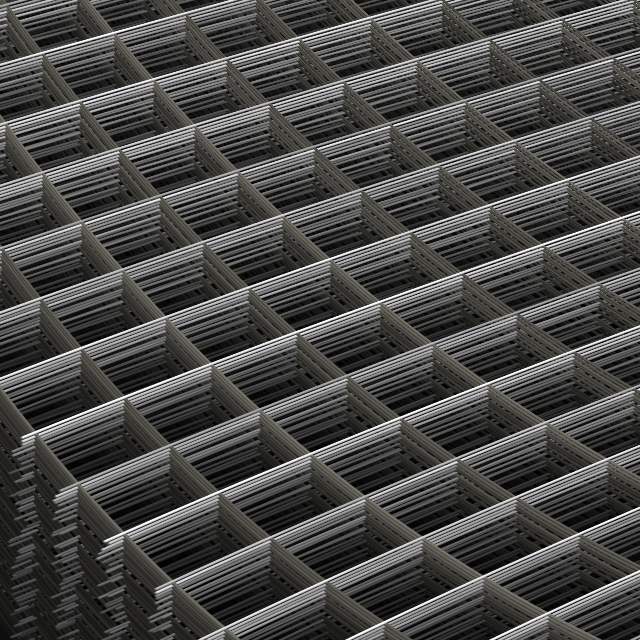
This pattern is drawn by a WebGL 2 fragment shader. Its source:

```glsl
#version 300 es
precision highp float;
// Stacked sheets of welded steel mesh, seen obliquely from above one corner.

uniform vec2 u_resolution;
out vec4 fragColor;

const int LAYERS = 64;
const float VIEW_SIZE = 7.68;       // canvas side in scene units
const float LAYER_GAP = 0.045;      // visible drop from sheet to sheet
const float SHEET_EDGE = -3.0;      // last cross wire on the left
const vec3 BRIGHT_STEEL = vec3(0.90, 0.90, 0.91);
const vec3 DULL_STEEL = vec3(0.43, 0.42, 0.385);
const vec3 GAP_COLOR = vec3(0.055, 0.056, 0.058);

float hash(vec2 p) {
    p = fract(p * vec2(0.1031, 0.1137));
    p += dot(p, p.yx + 33.33);
    return fract((p.x + p.y) * p.x * 43.7 + p.y * 17.3);
}

// Scene position to mesh coordinates: x counts cross wires, y long wires.
vec2 meshCoord(vec2 p) {
    vec3 q = vec3(p.x * p.x, p.x * p.y, p.y * p.y);
    return vec2(dot(p, vec2(0.702, -0.782)) + dot(q, vec3(-0.010, -0.057, 0.017)),
                dot(p, vec2(0.493, 1.340)) + dot(q, vec3(0.004, 0.020, -0.022)));
}

// Signed distance to the nearest wire, given wires per scene unit.
float wireOffset(float coord, float density) {
    return (coord - floor(coord + 0.5)) / density;
}

float coverage(float dist, float radius, float pixel) {
    return 1.0 - smoothstep(radius - 0.5 * pixel, radius + 0.5 * pixel, dist);
}

// Round wire shading: light above, dark below, with a per-wire tone.
vec3 shadeWire(vec3 steel, float offset, float radius, float tone) {
    float side = clamp(offset / radius, -1.0, 1.0);
    return steel * mix(0.72, 1.12, tone) * (1.0 - 0.38 * smoothstep(-0.1, 1.0, side));
}

// Front-to-back blend; light.a holds the remaining transparency.
vec4 layOver(vec4 light, vec3 color, float alpha) {
    light.rgb += light.a * alpha * color;
    light.a *= 1.0 - alpha;
    return light;
}

vec4 addSheet(vec4 light, vec2 scene, float layer, float pixel) {
    // Sheets settle unevenly, more so further down the stack
    float slack = smoothstep(0.0, 9.0, layer);
    vec2 jitter = vec2(hash(vec2(layer, 7.0)), hash(vec2(layer, 19.0))) - 0.5;
    vec2 mesh = meshCoord(scene - vec2(0.0, layer * LAYER_GAP));
    mesh += jitter * vec2(0.07, 0.16) * slack;
    mesh.y += 0.012 * slack * sin(mesh.x * 1.7 + layer * 2.3);

    // Daylight falls off inside the stack but reaches its outer face
    float gloom = mix(0.085, 0.125, smoothstep(-3.0, 3.5, scene.y));
    float outerFace = 0.55 * (1.0 - smoothstep(-3.05, -2.6, mesh.x));
    outerFace *= exp(-0.012 * layer);
    float longLight = max(exp(-gloom * layer), outerFace);
    float crossLight = max(exp(-0.8 * gloom * layer), outerFace);

    // Bright long wires, ending in short stubs past the last cross wire
    float longId = floor(mesh.y + 0.5);
    float longOffset = wireOffset(mesh.y, 1.43);
    float stub = 0.12 + 0.14 * hash(vec2(layer + 3.0, longId + 40.0));
    float inside = smoothstep(-0.02, 0.02, mesh.x - SHEET_EDGE + stub);
    float tone = hash(vec2(layer * 3.0 + 11.0, longId + 50.0));
    tone = clamp(tone + 0.15 * sin(mesh.x * 2.1 + layer * 1.9), 0.0, 1.0);
    vec3 longColor = shadeWire(BRIGHT_STEEL, longOffset, 0.015, tone) * longLight;
    light = layOver(light, longColor, coverage(abs(longOffset), 0.015, pixel) * inside);

    // Dull cross wires welded beneath
    float crossId = floor(mesh.x + 0.5);
    float crossOffset = wireOffset(mesh.x, 1.05);
    float crossInside = step(SHEET_EDGE - 0.5, mesh.x);
    float crossTone = hash(vec2(layer * 5.0 + 23.0, crossId + 70.0));
    vec3 crossColor = shadeWire(DULL_STEEL, -crossOffset, 0.019, crossTone) * crossLight;
    return layOver(light, crossColor, coverage(abs(crossOffset), 0.019, pixel) * crossInside);
}

void main() {
    vec2 uv = gl_FragCoord.xy / u_resolution;
    vec2 scene = vec2(uv.x, 1.0 - uv.y) * VIEW_SIZE - vec2(3.55, 3.99);
    float pixel = VIEW_SIZE / min(u_resolution.x, u_resolution.y);

    vec4 light = vec4(0.0, 0.0, 0.0, 1.0);
    for (int i = 0; i < LAYERS; i++) {
        light = addSheet(light, scene, float(i), pixel);
        if (light.a < 0.01) break;
    }
    fragColor = vec4(light.rgb + light.a * GAP_COLOR, 1.0);
}
```
